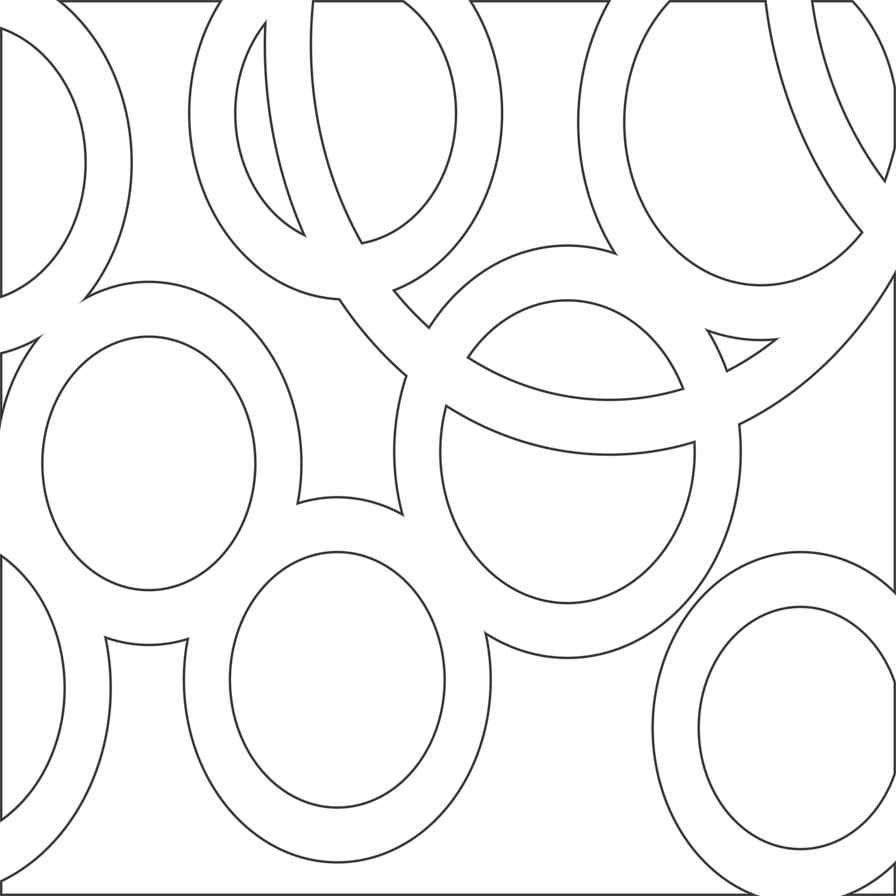
This pattern is drawn by a three.js fragment shader. Its source:

```glsl
varying vec2 vUv;

float hash(float n) {
  return fract(sin(n * 12.9898) * 43758.5453);
}

// Approximate distance to an upright oval band
float ovalBand(vec2 p, vec2 center, float innerRadius) {
  vec2 q = (p - center) / vec2(1.0, 1.19);
  float len = max(length(q), 1e-4);
  float slope = length(q / vec2(1.0, 1.19)) / len;
  return (abs(len - innerRadius - 0.0257) - 0.0257) / slope;
}

void main() {
  // Small bands in staggered rows of three, two and three
  float bands = 1.0;
  for (int i = 0; i < 8; i++) {
    float n = float(i);
    float row = floor((n + 0.2) / 2.5);
    vec2 center = vec2(0.46 * (n - 2.5 * row) - 0.06, 0.21 + 0.315 * row);
    vec2 jitter = vec2(hash(n + 1.3), hash(n + 17.7)) - 0.5;
    float radius = mix(0.108, 0.162, hash(n + 31.1));
    bands = min(bands, ovalBand(vUv, center + 0.09 * jitter, radius));
  }

  // Two large bands crossing the upper right
  for (int i = 0; i < 2; i++) {
    vec2 center = vec2(0.68, 0.95) + float(i) * vec2(0.555, 0.113);
    bands = min(bands, ovalBand(vUv, center, 0.333));
  }

  // Pieces left between the bands, closed off at the canvas border
  vec2 border = min(vUv, 1.0 - vUv) - 0.0013;
  float piece = min(bands, min(border.x, border.y));

  // Thin dark outline on white
  float outline = 1.0 - smoothstep(0.0003, 0.0023, abs(piece));
  gl_FragColor = vec4(mix(vec3(1.0), vec3(0.17), outline), 1.0);
}
```
